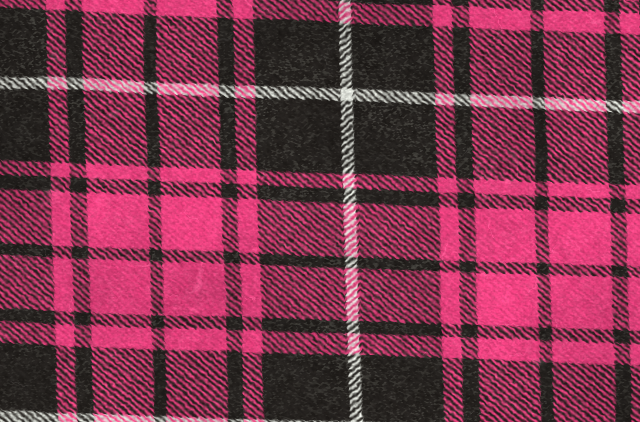
This texture is drawn by a WebGL 1 fragment shader. Its source:

```glsl
precision highp float;
// Woven twill tartan: pink and black checks with thin white lines, slightly skewed and fuzzy.
uniform vec2 u_resolution;

const vec3 BLACK = vec3(0.135, 0.122, 0.112);
const vec3 PINK = vec3(0.89, 0.25, 0.48);
const vec3 WHITE = vec3(0.84, 0.85, 0.82);

float hash(vec2 p) {
  p = fract(p * vec2(0.1031, 0.1137));
  p += dot(p, p.yx + 33.33);
  return fract((p.x + p.y) * p.x * 7.31 + p.y * 13.7);
}

float noise(vec2 p) {
  vec2 i = floor(p), f = fract(p);
  f = f * f * (3.0 - 2.0 * f);
  return mix(mix(hash(i), hash(i + vec2(1.0, 0.0)), f.x),
             mix(hash(i + vec2(0.0, 1.0)), hash(i + vec2(1.0, 1.0)), f.x), f.y);
}

float fbm(vec2 p) {
  float sum = 0.0, amp = 0.5;
  for (int i = 0; i < 4; i++) {
    sum += amp * noise(p);
    p = p * 2.03 + 17.0;
    amp *= 0.5;
  }
  return sum;
}

// Soft-edged stripe from a to b
float band(float s, float a, float b, float soft) {
  return smoothstep(a - soft, a + soft, s) - smoothstep(b - soft, b + soft, s);
}

// Signed distance to the start of the nearest repeat
float fromStart(float s, float period) {
  return mod(s + 0.5 * period, period) - 0.5 * period;
}

void main() {
  // The canvas is 768 units wide, with y running down from the top
  float unit = 768.0 / u_resolution.x;
  vec2 p = vec2(gl_FragCoord.x, u_resolution.y - gl_FragCoord.y) * unit;
  float soft = max(1.4, 0.8 * unit);

  // Skewed cloth coordinates with loose waves and yarn wobble
  vec2 cloth = vec2(p.x - 0.027 * p.y, p.y - p.x * (0.043 - 0.000022 * p.y));
  cloth += 3.0 * (vec2(noise(p / 90.0), noise(p / 90.0 + 40.0)) - 0.5);
  cloth -= vec2(413.5, 97.5);
  vec2 wobble = vec2(noise(p / 4.0), noise(p / 4.0 + 70.0)) - 0.5;

  // Twill: diagonal floats, leaning back on the white warp
  float lean = abs(fromStart(cloth.x, 465.0)) < 9.5 ? -1.0 : 1.0;
  vec2 yarn = cloth + 1.6 * wobble;
  float phase = lean * yarn.x / 10.0 - yarn.y / 8.2;
  float wave = sin(6.28318 * phase + 1.6 * (noise(p / 5.0 + 9.0) - 0.5));

  // Stripe edges are toothed by the floats
  vec2 thread = cloth + 2.0 * wobble + 0.8 * wave;

  // Warp: upright stripes, 465 units per repeat
  float s = mod(thread.x, 465.0);
  float warpPink = band(s, 107.0, 130.0, soft) + band(s, 150.0, 223.0, soft)
                 + band(s, 238.0, 312.0, soft) + band(s, 331.0, 355.0, soft);
  float warpWhite = band(fromStart(thread.x, 465.0), -7.2, 7.2, soft);
  vec3 warp = mix(mix(BLACK, PINK, warpPink), WHITE, warpWhite);

  // Weft: level stripes, 402 units per repeat
  s = mod(thread.y, 402.0);
  float weftPink = band(s, 95.5, 112.5, soft) + band(s, 130.0, 195.0, soft)
                 + band(s, 209.0, 273.0, soft) + band(s, 288.5, 314.0, soft);
  float weftWhite = band(fromStart(thread.y, 402.0), -7.2, 7.2, soft);
  vec3 weft = mix(mix(BLACK, PINK, weftPink), WHITE, weftWhite);

  // The floats choose the upper yarn, more strongly in some patches
  float strength = 0.30 + 0.20 * noise(p / 7.0 + 25.0);
  float warpOnTop = 0.48 + strength * wave + 0.30 * (noise(p / 2.6 + 50.0) - 0.5);
  vec3 color = mix(weft, warp, clamp(warpOnTop, 0.04, 0.96));

  // Yarn relief: faint broken ridges, lumps and grain
  float relief = 0.98 + 0.07 * wave * noise(p / 6.0 + 77.0);
  relief += 0.14 * (noise(vec2(p.x + p.y * 0.5, p.y * 1.6 - p.x * 0.5) / 3.2) - 0.5);
  relief += 0.10 * (noise(p / 1.7 + 31.0) - 0.5);
  color *= relief;

  // Uneven wear, gray fuzz and light across the cloth
  color *= 0.87 + 0.28 * fbm(p / 120.0 + 5.0);
  color += 0.07 * (fbm(p / 7.0 + 60.0) - 0.45);
  float fuzz = smoothstep(0.45, 0.95, noise(vec2(p.x + p.y, 1.7 * (p.y - 0.4 * p.x)) / 3.4));
  color += vec3(0.13, 0.135, 0.125) * fuzz * (0.35 + 0.65 * noise(p / 45.0 + 15.0))
         * (1.0 - 0.6 * max(warpPink, weftPink));

  // Stray pale fibers
  float strand = abs(noise(p / 34.0 + 0.15 * wobble + 80.0) - 0.5);
  float patchy = smoothstep(0.62, 0.8, noise(p / 23.0 + 120.0));
  color += 0.07 * patchy * (1.0 - smoothstep(0.0, 0.025, strand));

  gl_FragColor = vec4(clamp(color, 0.0, 1.0), 1.0);
}
```
